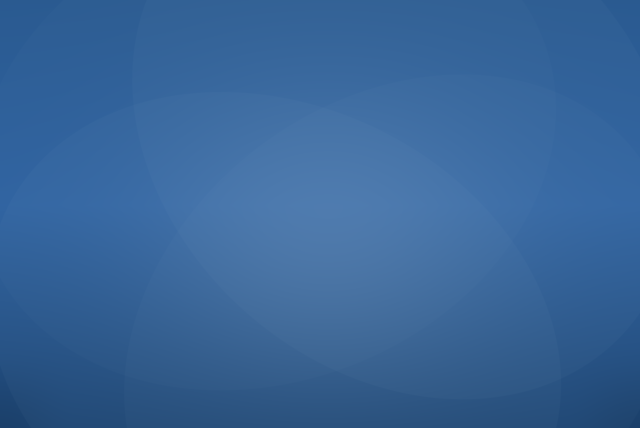
A WebGL 2 fragment shader for this background:

```glsl
#version 300 es
precision highp float;

// Four large translucent ellipses overlap on a blue vertical gradient.
// Each ellipse is an implicit quadratic form with a smooth edge, and
// a soft Gaussian glow brightens the area where all of them meet.

uniform vec2 u_resolution;
out vec4 fragColor;

const float ASPECT = 1.5;
const vec3 SKY_TOP = vec3(0.165, 0.353, 0.565);
const vec3 SKY_MIDDLE = vec3(0.178, 0.382, 0.628);
const vec3 SKY_BOTTOM = vec3(0.112, 0.268, 0.447);
const vec3 VEIL = vec3(0.55, 0.68, 0.78);
const vec3 GLOW = vec3(0.55, 0.667, 0.80);

// Three-stop gradient, with height running from 0 to 1.
vec3 verticalGradient(float height, float middle) {
    vec3 lower = mix(SKY_BOTTOM, SKY_MIDDLE, clamp(height / middle, 0.0, 1.0));
    float upper = clamp((height - middle) / (1.0 - middle), 0.0, 1.0);
    return mix(lower, SKY_TOP, upper);
}

// Approximate signed distance to an ellipse given by the half size of its
// bounding box and a skew in -1..1 that leans its long axis.
float skewedEllipse(vec2 p, vec2 center, vec2 halfSize, float skew) {
    vec2 q = (p - center) / halfSize;
    float scale = 1.0 / (1.0 - skew * skew);
    float form = (dot(q, q) - 2.0 * skew * q.x * q.y) * scale;
    vec2 slope = 2.0 * scale * (q - skew * q.yx) / halfSize;
    return (form - 1.0) / max(length(slope), 0.001);
}

// Lay a thin veil over the inside of a shape.
vec3 addVeil(vec3 color, float dist, float opacity, float pixel) {
    float coverage = 1.0 - smoothstep(-pixel, pixel, dist);
    return mix(color, VEIL, opacity * coverage);
}

float softGlow(vec2 p, vec2 center, vec2 radius) {
    vec2 q = (p - center) / radius;
    return exp(-dot(q, q));
}

void main() {
    vec2 uv = gl_FragCoord.xy / u_resolution;
    vec2 p = uv * vec2(ASPECT, 1.0);
    float pixel = 0.8 / u_resolution.y;

    vec3 color = verticalGradient(uv.y, 0.52);

    // Darken the two lower corners.
    float corner = smoothstep(0.38, 0.5, abs(uv.x - 0.5)) * (1.0 - smoothstep(0.0, 0.2, uv.y));
    color *= 1.0 - 0.07 * corner;

    // Ellipses: upper right, lower left, upper left, lower right.
    float upperRight = skewedEllipse(p, vec2(0.947, 0.682), vec2(0.637, 0.615), -0.215);
    float lowerLeft = skewedEllipse(p, vec2(0.643, 0.209), vec2(0.672, 0.576), -0.185);
    float upperLeft = skewedEllipse(p, vec2(0.623, 0.658), vec2(0.680, 0.570), 0.155);
    float lowerRight = skewedEllipse(p, vec2(0.938, 0.219), vec2(0.647, 0.607), 0.225);
    color = addVeil(color, upperRight, 0.045, pixel);
    color = addVeil(color, lowerLeft, 0.045, pixel);
    color = addVeil(color, upperLeft, 0.028, pixel);
    color = addVeil(color, lowerRight, 0.035, pixel);

    // Central light.
    float light = softGlow(p, vec2(0.77, 0.45), vec2(0.42, 0.36));
    color = mix(color, GLOW, 0.25 * light);

    fragColor = vec4(color, 1.0);
}
```
